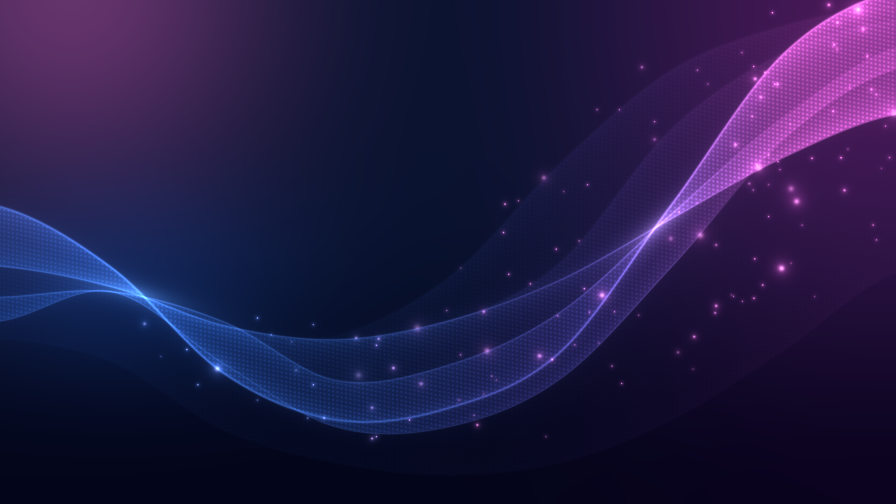
Reproduce this background procedurally as a Shadertoy shader.

```glsl
float hash(float n) { return fract(sin(n * 127.1) * 43758.5453); }

// Smooth curve through nine evenly spaced heights, x in 0..1
float spline(float k[9], float x) {
    float s = clamp(x * 8.0, 0.0, 7.999);
    int i = int(s);
    float t = s - float(i);
    float a = k[max(i - 1, 0)], b = k[i], c = k[i + 1], d = k[min(i + 2, 8)];
    return b + 0.5 * t * (c - a + t * (2.0 * a - 5.0 * b + 4.0 * c - d
             + t * (3.0 * (b - c) + d - a)));
}

// Signed distance to a curve, positive above it
float offset(float k[9], vec2 p) {
    float x = p.x * 0.5625;
    float y = spline(k, x);
    float slope = (spline(k, x + 0.004) - spline(k, x - 0.004)) / 0.0142;
    return (p.y - y) / sqrt(1.0 + slope * slope);
}

// Veil between two curves, brighter toward its edges
float ribbon(float a, float b) {
    float inside = min(max(a, b), -min(a, b));
    return smoothstep(-0.002, 0.004, inside) * (0.5 + 0.6 * exp(-25.0 * abs(inside)));
}

float strand(float d, float width) {
    return exp(-d * d / (width * width)) + 0.12 * exp(-abs(d) * 80.0);
}

vec3 backdrop(vec2 p) {
    vec3 col = mix(vec3(0.012, 0.02, 0.10), vec3(0.03, 0.07, 0.18), smoothstep(0.0, 0.65, p.y));
    vec2 d = p - vec2(0.14, 1.02);
    col += vec3(0.36, 0.13, 0.24) * exp(-dot(d, d) * 6.0);
    d = (p - vec2(0.24, 0.44)) * vec2(1.0, 1.7);
    col += vec3(0.0, 0.07, 0.15) * exp(-dot(d, d) * 9.0);
    float right = smoothstep(0.8, 1.75, p.x);
    col += vec3(0.22, 0.035, 0.14) * right * smoothstep(0.0, 1.0, p.y);
    return col + vec3(0.03, -0.01, 0.02) * right;
}

void mainImage(out vec4 fragColor, in vec2 fragCoord) {
    vec2 p = fragCoord / iResolution.xy * vec2(16.0 / 9.0, 1.0);
    vec3 col = backdrop(p);

    // Curves that bound the ribbons
    float crest[9] = float[9](0.590, 0.468, 0.259, 0.167, 0.190, 0.301, 0.595, 0.894, 1.019);
    float sweep[9] = float[9](0.472, 0.431, 0.354, 0.326, 0.363, 0.444, 0.567, 0.688, 0.773);
    float inner[9] = float[9](0.410, 0.421, 0.361, 0.245, 0.275, 0.380, 0.576, 0.769, 0.907);
    float under[9] = float[9](0.363, 0.421, 0.278, 0.153, 0.153, 0.248, 0.472, 0.722, 0.861);
    float veilTop[9] = float[9](0.31, 0.31, 0.33, 0.335, 0.449, 0.676, 0.861, 0.949, 0.99);
    float veilMid[9] = float[9](0.33, 0.33, 0.33, 0.32, 0.36, 0.48, 0.745, 0.896, 0.96);
    float veilLow[9] = float[9](0.326, 0.28, 0.144, 0.08, 0.056, 0.08, 0.165, 0.303, 0.456);
    float a = offset(crest, p), b = offset(sweep, p), c = offset(inner, p), d = offset(under, p);
    float e = offset(veilTop, p), f = offset(veilLow, p), g = offset(veilMid, p);

    // Hue runs from blue through violet to pink
    vec3 tint = mix(vec3(0.23, 0.46, 0.88), vec3(0.42, 0.38, 0.86), smoothstep(0.6, 1.2, p.x));
    tint = mix(tint, vec3(0.78, 0.36, 0.68), smoothstep(1.15, 1.6, p.x));

    // Woven veils
    vec2 weave = 0.5 + 0.5 * cos(6.2832 * 118.0 * vec2(p.x, p.y + 0.2 * p.x));
    float mesh = 0.85 + 0.55 * weave.x * weave.y;
    float far = smoothstep(0.5, 0.9, p.x);
    float pinkSide = smoothstep(1.3, 1.65, p.x);
    float veil = ribbon(a, b) * (0.20 + 0.30 * pinkSide);
    veil += ribbon(c, d) * 0.13 + ribbon(a, d) * 0.11;
    veil += far * (ribbon(e, b) * 0.06 + ribbon(g, b) * 0.07);
    veil += ribbon(d, f) * 0.03;
    col += tint * veil * mesh;

    // Fine strands, brightest toward the crossings
    float lines = strand(a, 0.0024) * (0.42 + 0.15 * pinkSide);
    lines += strand(b, 0.0019) * 0.27;
    lines += strand(c, 0.0019) * 0.22 * (1.0 - pinkSide);
    lines += strand(d, 0.0017) * 0.18 * (1.0 - pinkSide);
    lines += far * (strand(e, 0.003) + strand(g, 0.003)) * 0.02;
    float nearCross = exp(-pow((p.x - 0.268) * 6.0, 2.0)) + exp(-pow((p.x - 1.308) * 6.0, 2.0));
    col += (tint + 0.1) * lines * (0.85 + 0.5 * nearCross);

    // Flares where the strands cross
    vec2 n = p - vec2(0.268, 0.421);
    n.y += 0.25 * n.x;
    col += vec3(0.45, 0.7, 1.0) * 0.4 * exp(-length(n * vec2(16.0, 75.0)));
    n = p - vec2(1.308, 0.553);
    n.y -= 0.75 * n.x;
    col += vec3(0.85, 0.7, 1.0) * 0.45 * exp(-length(n * vec2(26.0, 65.0)));

    // Drifting sparks, denser and pinker to the right
    for (int i = 0; i < 130; i++) {
        float id = float(i) + 1.0;
        float x = mix(0.08, 1.0, sqrt(hash(id)));
        float y = mix(spline(veilLow, x) + 0.06, spline(veilTop, x) + 0.05, hash(id + 211.3));
        float size = mix(0.0014, 0.0065, pow(hash(id + 57.7), 5.0));
        float r = length(p - vec2(x * 16.0 / 9.0, y)) / size;
        vec3 hue = mix(vec3(0.35, 0.55, 0.95), vec3(0.85, 0.34, 0.70), smoothstep(0.3, 0.55, x));
        float power = mix(0.25, 0.85, hash(id + 91.9));
        col += power * (hue * 0.7 * exp(-r * 0.55) + vec3(0.6, 0.45, 0.55) * exp(-r * r));
    }

    fragColor = vec4(clamp(col, 0.0, 1.0), 1.0);
}
```
